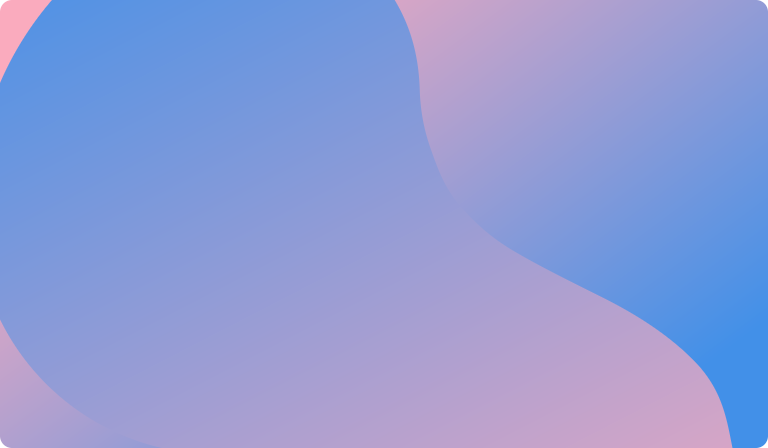
Give the GLSL for this background, as a WebGL 2 fragment shader.

```glsl
#version 300 es
precision highp float;
// A rounded card with two opposing diagonal gradients, blue to pink.
// A large soft blob covers the left: its wavy right side is a Hermite
// spline x(y), its left side is bounded by two circular arcs.

uniform vec2 u_resolution;
out vec4 outColor;

// Lengths are in canvas heights, measured from the top left corner.
const vec3 BLUE = vec3(0.26, 0.565, 0.91);
const vec3 PINK = vec3(0.98, 0.67, 0.745);
const vec3 PAPER = vec3(1.0);

// Linear ramps: x and y slope, then offset; 0 is blue and 1 is pink.
const vec3 BACK_RAMP = vec3(-0.450, -0.607, 1.203);
const vec3 BLOB_RAMP = vec3(0.205, 0.397, 0.070);

// Arcs: centre and radius.
const vec3 UPPER_ARC = vec3(0.659, 0.469, 0.7175);
const vec3 LOWER_ARC = vec3(0.483, 0.476, 0.538);
const float CORNER_RADIUS = 0.027;

// Right side of the blob: y, x, and slope dx/dy at each knot.
const int KNOTS = 8;
const vec3 WAVE[KNOTS] = vec3[KNOTS](
  vec3(0.000, 0.881, 0.60), vec3(0.202, 0.937, 0.03),
  vec3(0.334, 0.962, 0.36), vec3(0.464, 1.031, 0.90),
  vec3(0.561, 1.148, 1.70), vec3(0.664, 1.345, 2.00),
  vec3(0.803, 1.547, 1.00), vec3(1.000, 1.635, 0.20));

// Cubic Hermite interpolation between the knots.
float waveX(float y) {
  vec3 a = WAVE[0];
  vec3 b = WAVE[1];
  for (int i = 1; i < KNOTS - 1; i++) {
    if (y > WAVE[i].x) {
      a = WAVE[i];
      b = WAVE[i + 1];
    }
  }
  float span = b.x - a.x;
  float t = (y - a.x) / span;
  float s = 1.0 - t;
  return s * s * ((1.0 + 2.0 * t) * a.y + t * span * a.z)
       + t * t * ((1.0 + 2.0 * s) * b.y - s * span * b.z);
}

// Signed distance to the wave, corrected for its local slope.
float waveDistance(vec2 p) {
  const float STEP = 0.001;
  float slope = (waveX(p.y + STEP) - waveX(p.y - STEP)) / (2.0 * STEP);
  return (p.x - waveX(p.y)) / sqrt(1.0 + slope * slope);
}

// Negative inside the blob.
float blobDistance(vec2 p) {
  vec2 upper = min(p - UPPER_ARC.xy, 0.0);
  vec2 lower = p - LOWER_ARC.xy;
  lower = vec2(min(lower.x, 0.0), max(lower.y, 0.0));
  float left = max(length(upper) - UPPER_ARC.z, length(lower) - LOWER_ARC.z);
  return max(left, waveDistance(p));
}

float roundedBox(vec2 p, vec2 halfSize, float radius) {
  vec2 q = abs(p) - halfSize + radius;
  return length(max(q, 0.0)) + min(max(q.x, q.y), 0.0) - radius;
}

vec3 gradient(vec2 p, vec3 ramp) {
  return mix(BLUE, PINK, clamp(dot(vec3(p, 1.0), ramp), 0.0, 1.0));
}

// Antialiased coverage of a shape, one pixel wide.
float coverage(float d) {
  return clamp(0.5 - d * u_resolution.y, 0.0, 1.0);
}

void main() {
  vec2 size = vec2(u_resolution.x / u_resolution.y, 1.0);
  vec2 p = gl_FragCoord.xy / u_resolution.y;
  p.y = 1.0 - p.y;

  // Background, blob on top, then the card corners.
  vec3 color = gradient(p, BACK_RAMP);
  color = mix(color, gradient(p, BLOB_RAMP), coverage(blobDistance(p)));
  float card = roundedBox(p - 0.5 * size, 0.5 * size, CORNER_RADIUS);
  outColor = vec4(mix(PAPER, color, coverage(card)), 1.0);
}
```
